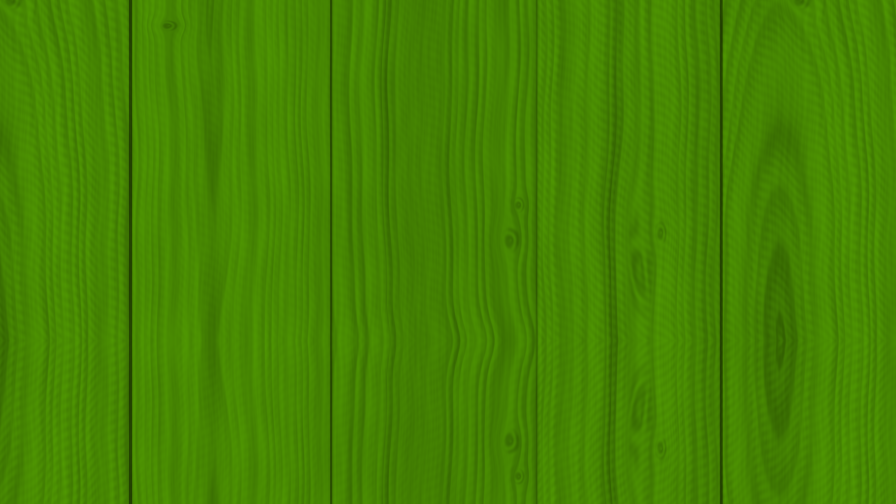
Reproduce this texture procedurally as a WebGL 2 fragment shader.

```glsl
#version 300 es
precision highp float;
// Green stained planks with wood grain, tiled across and mirrored up and down.
// Grain lines are contours of a field per plank, bent around knots; cellular
// fibres, saw ticks and plank seams are shaded on top.
uniform vec2 u_resolution;
out vec4 fragColor;

const float PERIOD = 1.565;   // width of the four-plank group, in canvas heights
const float FIRST = -0.134;   // left edge of the first plank

vec2 hash2(vec2 c) {
  return fract(sin(vec2(dot(c, vec2(127.1, 311.7)), dot(c, vec2(269.5, 183.3)))) * 43758.5);
}

// Distance to the nearest scattered cell point
float cellular(vec2 p) {
  float nearest = 2.0;
  for (int j = -1; j <= 1; j++)
    for (int i = -1; i <= 1; i++) {
      vec2 cell = floor(p) + vec2(i, j);
      nearest = min(nearest, length(cell + hash2(cell) - p));
    }
  return nearest;
}

// Soft bell of the given half width
float bell(float d, float width) {
  return exp(-d * d / (width * width));
}

// Late wood darkens slowly, then ends in a crisp edge
float ring(float phase) {
  float s = fract(phase);
  return smoothstep(0.05, 0.75, s) * (1.0 - smoothstep(0.75, 1.0, s));
}

void main() {
  vec2 p = gl_FragCoord.xy / u_resolution.y;
  float x = mod(p.x - FIRST, PERIOD) + FIRST;
  float v = abs(p.y - 0.324);
  int plank = int(step(0.259, x) + step(0.657, x) + step(1.065, x));

  // Knots: centre and radii; each one pushes the grain aside
  vec4 knots[6] = vec4[6](
    vec4(1.014, 0.20, 0.017, 0.024), vec4(1.030, 0.27, 0.011, 0.015),
    vec4(1.270, 0.155, 0.024, 0.105), vec4(1.312, 0.215, 0.011, 0.022),
    vec4(0.025, 0.676, 0.020, 0.018), vec4(0.336, 0.625, 0.017, 0.010));
  float bent = x + 0.004 * sin(v * 9.0 + x * 5.0) + 0.002 * sin(v * 23.0 - x * 14.0);
  float knotDark = 0.0;
  for (int i = 0; i < 6; i++) {
    vec2 d = vec2(x, v) - knots[i].xy;
    float r = length(d / knots[i].zw);
    bent -= d.x * 0.75 * exp(-r * r * 0.3);
    float whorl = 0.55 + 0.45 * sin(r * 7.0 + 2.0 * sin(d.x * 110.0 + d.y * 40.0));
    knotDark = max(knotDark, whorl * (1.0 - smoothstep(0.6, 1.25, r)));
  }

  // Grain field, line count, contrast and base shade of each plank
  float field = bent, lines = 48.0, contrast = 0.14, shade = 0.98;
  if (plank == 0) {
    field = length(vec2(bent + 0.015, 0.17 * v));
    shade -= 0.08 * bell(x + 0.03, 0.07) + 0.09 * bell(field, 0.035);
  } else if (plank == 1) {
    field = length(vec2(bent - 0.421, 0.06 * (v - 0.70)));
    lines = 58.0;
    contrast = 0.11;
    shade -= 0.10 * bell(x - 0.421, 0.012 + 0.03 * v) + 0.03 * smoothstep(0.5, 0.65, x);
  } else if (plank == 2) {
    float heart = bell(x - 0.833, 0.052);
    field = bent - 0.012 * bell(v, 0.05);
    lines = 46.0;
    contrast = 0.17 * (1.0 - 0.85 * heart);
    shade = 0.95 - 0.08 * heart;
    shade -= 0.10 * bell(field - 0.768, 0.007) + 0.09 * bell(field - 0.893, 0.006);
  } else {
    lines = 36.0;
    contrast = 0.13;
    shade = 0.96 - 0.14 * bell(bent - 1.222, 0.014) - 0.05 * bell(x - 1.40, 0.03);
  }

  // Growth rings of uneven spacing and strength
  float phase = field * lines + 0.5 * sin(field * 41.0) + 0.25 * sin(field * 97.0 + 1.0);
  float strength = 0.75 + 0.25 * sin(field * 73.0 + v * 4.0);
  shade -= contrast * strength * ring(phase);

  // Slanted saw ticks break the lines of the outer planks
  float tick = sin(v * 330.0 + x * 260.0 + 2.0 * sin(x * 70.0));
  float tickAmount = plank == 0 || plank == 3 ? 0.022 : 0.008;
  shade += tickAmount * tick * (0.4 + ring(phase + 0.3));

  // Fine fibres and slow blotches
  shade += 0.07 * (cellular(vec2(bent * 150.0, v * 9.0)) - 0.45);
  shade += 0.04 * (cellular(vec2(bent * 14.0, v * 3.0)) - 0.45);
  shade -= 0.17 * knotDark;
  shade = clamp(shade, 0.66, 1.04);

  // Seams: place, half width, darkness; a lit edge follows each on the right
  vec3 seams[4] = vec3[4](vec3(0.259, 0.0032, 0.48), vec3(0.657, 0.0022, 0.38),
    vec3(1.065, 0.0020, 0.16), vec3(1.431, 0.0028, 0.46));
  float soft = 0.7 / u_resolution.y;
  for (int i = 0; i < 4; i++) {
    float d = mod(x - seams[i].x + 0.5 * PERIOD, PERIOD) - 0.5 * PERIOD;
    shade += 0.06 * bell(d - 0.007, 0.003);
    shade *= 1.0 - 0.08 * bell(d, 0.010);
    shade *= 1.0 - seams[i].z * (1.0 - smoothstep(seams[i].y - soft, seams[i].y + soft, abs(d)));
  }

  vec3 greenStain = vec3(0.302, 0.575, 0.008);
  fragColor = vec4(greenStain * shade, 1.0);
}
```
